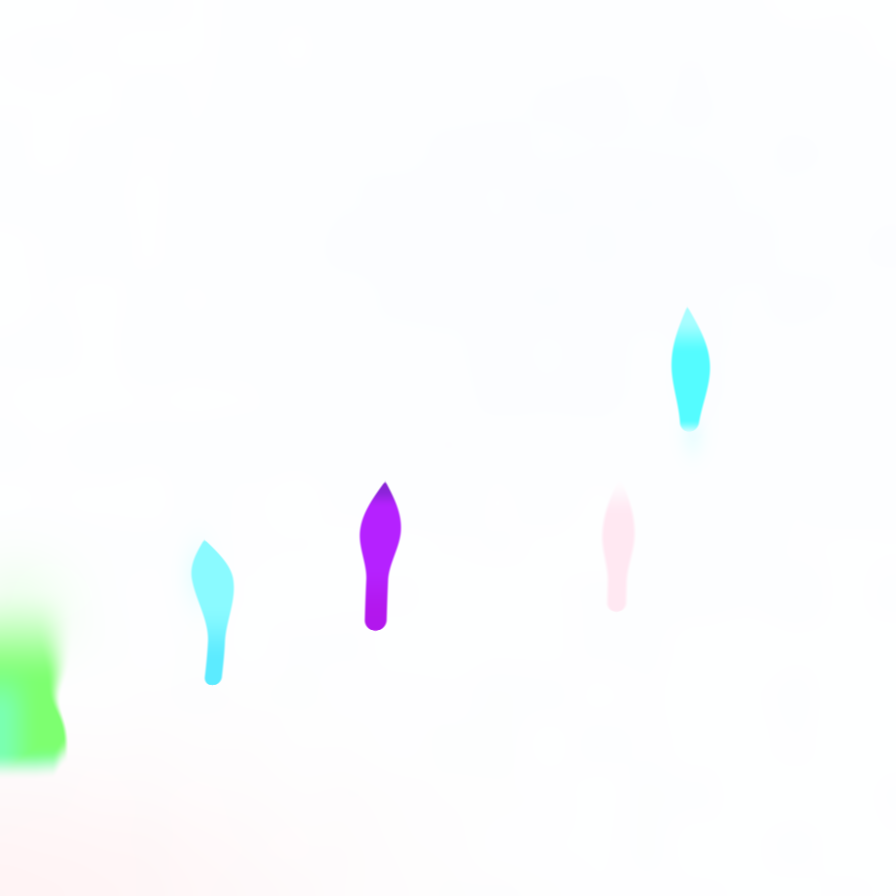
This background is drawn by a Shadertoy shader. Its source:

```glsl
const float PI = 3.14159265;
const vec3 PAPER = vec3(0.995, 0.998, 1.0);
const vec3 WARM_PAPER = vec3(1.0, 0.958, 0.962);
const vec3 COOL_PAPER = vec3(0.982, 0.988, 1.0);
const vec3 AQUA = vec3(0.33, 0.99, 1.0);
const vec3 PALE_AQUA = vec3(0.54, 0.98, 1.0);
const vec3 SKY = vec3(0.36, 0.92, 1.0);
const vec3 VIOLET = vec3(0.71, 0.13, 1.0);
const vec3 DEEP_VIOLET = vec3(0.54, 0.14, 0.84);
const vec3 MAGENTA = vec3(0.70, 0.09, 0.93);
const vec3 BLUSH = vec3(1.0, 0.91, 0.95);
const vec3 LEAF = vec3(0.49, 1.0, 0.44);
const vec3 MINT = vec3(0.48, 1.0, 0.69);

float hash(vec2 cell) {
    return fract(sin(dot(cell, vec2(127.1, 311.7))) * 43758.5453);
}

float valueNoise(vec2 p) {
    vec2 cell = floor(p);
    vec2 f = fract(p);
    f = f * f * (3.0 - 2.0 * f);
    float low = mix(hash(cell), hash(cell + vec2(1.0, 0.0)), f.x);
    float high = mix(hash(cell + vec2(0.0, 1.0)), hash(cell + 1.0), f.x);
    return mix(low, high, f.y);
}

// Position along a dab: 0 at its tip, 1 at its foot
float along(vec2 p, vec2 tip, vec2 foot) {
    return (tip.y - p.y) / (tip.y - foot.y);
}

// Leaf-shaped dab that narrows to a round-ended stem
float dab(vec2 p, vec2 tip, vec2 foot, float bow, float belly, float stem, vec2 bellyNeck, float soft) {
    float t = along(p, tip, foot);
    float tc = clamp(t, 0.0, 1.0);
    float axis = mix(tip.x, foot.x, tc) + bow * sin(PI * tc);
    float rise = sin(0.5 * PI * clamp(tc / bellyNeck.x, 0.0, 1.0));
    float width = mix(belly * rise, stem, smoothstep(bellyNeck.x, bellyNeck.y, tc));
    float rest = clamp((p.y - foot.y) / stem, 0.0, 1.0);
    width *= sqrt(rest * (2.0 - rest));
    float edge = smoothstep(soft, -soft, abs(p.x - axis) - width);
    float span = soft / (tip.y - foot.y);
    return edge * smoothstep(-span, 2.0 * span, t) * smoothstep(1.0 + span, 1.0 - span, t);
}

float glow(vec2 p, vec2 center, vec2 size) {
    vec2 q = (p - center) / size;
    return exp(-dot(q, q));
}

vec3 paper(vec2 p) {
    vec3 color = mix(PAPER, COOL_PAPER, 0.6 * glow(p, vec2(0.65, 0.72), vec2(0.4, 0.25)));
    color = mix(color, WARM_PAPER, glow(p, vec2(0.0), vec2(0.35, 0.15)));
    return color + 0.004 * (valueNoise(p * 18.0) - 0.5);
}

// Wash cut by the left border: soft above, crisp at the right
vec3 greenWash(vec3 base, vec2 p) {
    float side = mix(0.074, 0.062, smoothstep(0.17, 0.30, p.y));
    side -= 0.008 * glow(p, vec2(0.07, 0.22), vec2(1.0, 0.025));
    float blur = mix(0.003, 0.022, smoothstep(0.19, 0.31, p.y));
    float right = smoothstep(side + blur, side - blur, p.x);
    float top = smoothstep(0.345, 0.235, p.y);
    float floorY = 0.141 + 0.08 * max(p.x - 0.04, 0.0);
    floorY += 0.015 * smoothstep(0.058, 0.074, p.x);
    float bottom = smoothstep(floorY - 0.012, floorY + 0.020, p.y);
    float minty = smoothstep(0.045, 0.0, p.x) * smoothstep(0.27, 0.20, p.y);
    minty = max(minty, 0.8 * smoothstep(0.17, 0.14, p.y));
    vec3 color = mix(base, LEAF, 0.12 * glow(p, vec2(0.02, 0.32), vec2(0.06, 0.055)));
    return mix(color, mix(LEAF, MINT, minty), right * top * bottom);
}

void mainImage(out vec4 fragColor, in vec2 fragCoord) {
    vec2 p = fragCoord / iResolution.xy;
    float soft = max(0.0018, 1.0 / iResolution.y);
    vec3 color = greenWash(paper(p), p);

    // Pale aqua dab with a faint bleed at its left
    vec2 tip = vec2(0.228, 0.398);
    vec2 foot = vec2(0.237, 0.235);
    float t = along(p, tip, foot);
    color = mix(color, PALE_AQUA, 0.16 * glow(p, vec2(0.222, 0.358), vec2(0.018, 0.035)));
    float mask = dab(p, tip, foot, 0.009, 0.023, 0.0095, vec2(0.27, 0.70), soft);
    color = mix(color, mix(PALE_AQUA, SKY, smoothstep(0.45, 0.85, t)), mask);

    // Violet dab with a darker tip
    tip = vec2(0.430, 0.463);
    foot = vec2(0.419, 0.296);
    t = along(p, tip, foot);
    mask = dab(p, tip, foot, -0.002, 0.0228, 0.0122, vec2(0.34, 0.66), soft);
    vec3 violet = mix(DEEP_VIOLET, VIOLET, smoothstep(0.05, 0.18, t));
    color = mix(color, mix(violet, MAGENTA, smoothstep(0.55, 0.9, t)), mask);

    // Blush dab
    tip = vec2(0.692, 0.469);
    foot = vec2(0.688, 0.317);
    mask = dab(p, tip, foot, 0.0, 0.0180, 0.0105, vec2(0.44, 0.78), 1.5 * soft);
    color = mix(color, BLUSH, mask * smoothstep(0.0, 0.3, along(p, tip, foot)));

    // Bright aqua dab with a fading tip and foot
    tip = vec2(0.767, 0.658);
    foot = vec2(0.769, 0.518);
    t = along(p, tip, foot);
    color = mix(color, AQUA, 0.09 * glow(p, vec2(0.773, 0.513), vec2(0.014, 0.022)));
    mask = dab(p, tip, foot, 0.003, 0.0215, 0.0100, vec2(0.48, 1.0), soft);
    mask *= mix(0.5, 1.0, smoothstep(0.10, 0.38, t)) * smoothstep(1.04, 0.90, t);
    color = mix(color, AQUA, mask);

    fragColor = vec4(clamp(color, 0.0, 1.0), 1.0);
}
```
